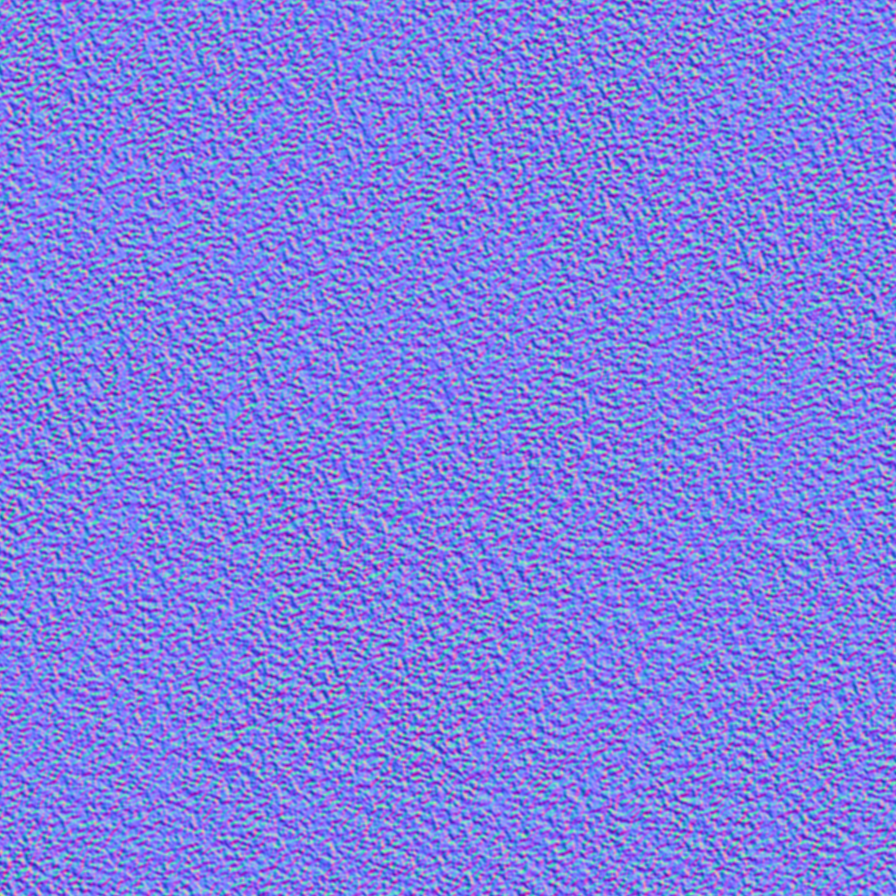
Reproduce this texture map procedurally as a Shadertoy shader.

```glsl
// Tangent-space normal map of a fine, rough plaster-like surface.
// Tilted, stretched value noise gives a steep height field; its unit normals
// are averaged over a small area, so narrow creases turn dark and dull.

const float GRAIN_TILT = 0.34;     // radians, grains rise to the right
const float SLOPE_STEP = 0.0006;   // half width of the slope sample, in canvases
const float BLEND_STEP = 0.0011;   // distance between averaged normals
const float RELIEF = 0.0064;       // height of the bumps

float hash(vec2 cell) {
    return fract(sin(dot(cell, vec2(127.1, 311.7))) * 43758.5453);
}

// Smoothly interpolated random values on a unit grid
float valueNoise(vec2 p) {
    vec2 cell = floor(p);
    vec2 f = fract(p);
    vec2 w = f * f * (3.0 - 2.0 * f);
    float low = mix(hash(cell), hash(cell + vec2(1.0, 0.0)), w.x);
    float high = mix(hash(cell + vec2(0.0, 1.0)), hash(cell + vec2(1.0, 1.0)), w.x);
    return mix(low, high, w.y);
}

// Noise with its own grain direction and its own density along and across it
float grainNoise(vec2 p, float angle, vec2 density) {
    vec2 along = vec2(cos(angle), sin(angle));
    vec2 across = vec2(-along.y, along.x);
    return valueNoise(vec2(dot(p, along), dot(p, across)) * density + 37.0);
}

// Main grains, broader lumps and fine grit
float surfaceHeight(vec2 p) {
    float grains = grainNoise(p, GRAIN_TILT, vec2(200.0, 245.0));
    float lumps = grainNoise(p, GRAIN_TILT - 0.5, vec2(110.0, 130.0));
    float grit = grainNoise(p, GRAIN_TILT + 0.4, vec2(330.0, 385.0));
    return grains + 0.22 * lumps + 0.5 * grit;
}

// Central differences of the height
vec2 surfaceSlope(vec2 p, float h) {
    vec2 dx = vec2(h, 0.0);
    vec2 dy = vec2(0.0, h);
    return vec2(surfaceHeight(p + dx) - surfaceHeight(p - dx),
                surfaceHeight(p + dy) - surfaceHeight(p - dy)) / (2.0 * h);
}

// Unit normal; gentle slopes are flattened and steep ones sharpened
vec3 surfaceNormal(vec2 p, float relief) {
    vec2 slope = surfaceSlope(p, SLOPE_STEP) * relief;
    slope *= 0.45 + 0.6 * length(slope);
    return normalize(vec3(-slope, 1.0));
}

void mainImage(out vec4 fragColor, in vec2 fragCoord) {
    vec2 uv = fragCoord / iResolution.y;

    // Broad patches are slightly rougher or smoother
    float roughness = mix(0.88, 1.12, grainNoise(uv, 0.6, vec2(6.0, 8.0)));

    // Average the normals around the point without rescaling them
    vec3 normalSum = vec3(0.0);
    for (int j = -1; j <= 1; j++) {
        for (int i = -1; i <= 1; i++) {
            vec2 offset = vec2(float(i), float(j)) * BLEND_STEP;
            normalSum += surfaceNormal(uv + offset, RELIEF * roughness);
        }
    }
    fragColor = vec4(0.5 + 0.5 * normalSum / 9.0, 1.0);
}
```
